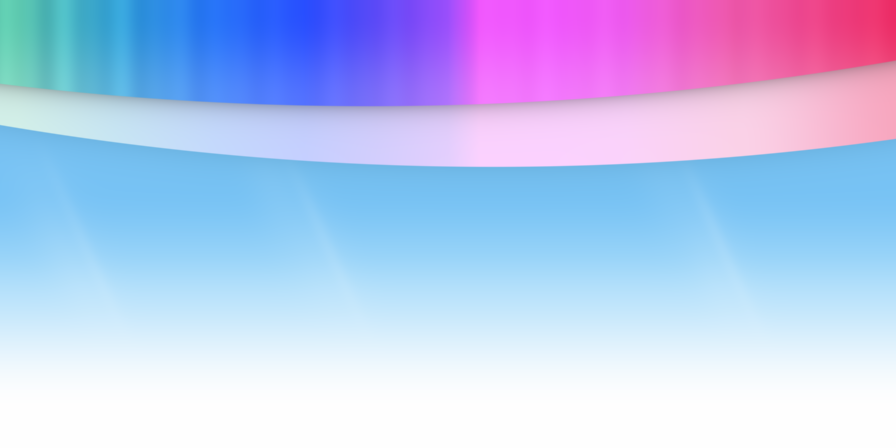
This background is drawn by a Shadertoy shader. Its source:

```glsl
// A vivid spectrum band with a pale, curved border above a blue sky that fades
// to white. Two parabolas cut the layers; smooth ramps colour them, and layered
// sines and slanted gaussians add faint streaks of light.

// Adds the next colour of a horizontal ramp between positions a and b
vec3 blend(vec3 base, vec3 next, float a, float b, float x) {
    return mix(base, next, clamp((x - a) / (b - a), 0.0, 1.0));
}

vec3 spectrum(float x) {
    vec3 col = vec3(0.36, 0.78, 0.68);
    col = blend(col, vec3(0.20, 0.63, 0.84), 0.02, 0.13, x);
    col = blend(col, vec3(0.15, 0.45, 0.97), 0.13, 0.24, x);
    col = blend(col, vec3(0.16, 0.31, 1.00), 0.24, 0.34, x);
    col = blend(col, vec3(0.36, 0.29, 0.97), 0.34, 0.42, x);
    col = blend(col, vec3(0.60, 0.30, 0.98), 0.42, 0.50, x);
    col = blend(col, vec3(0.94, 0.34, 0.99), 0.50, 0.535, x);
    col = blend(col, vec3(0.93, 0.36, 0.92), 0.62, 0.72, x);
    col = blend(col, vec3(0.93, 0.34, 0.66), 0.70, 0.82, x);
    return blend(col, vec3(0.93, 0.18, 0.40), 0.83, 1.0, x);
}

// Depth of a hanging arc, measured down from the top edge
float arc(float x, float lowest, float centre, float bend) {
    float dx = x - centre;
    return lowest - bend * dx * dx;
}

// Faint slanted rays, each made of one wide and one narrow strand
float skyRays(float x, float depth) {
    float light = 0.0;
    for (int i = 0; i < 3; i++) {
        float k = float(i);
        float dx = x - (0.06 + 0.185 * k + 0.085 * k * k) - 0.22 * (depth - 0.48);
        float wide = exp(-pow(dx / 0.035, 2.0));
        float thin = exp(-pow((dx - 0.02) / 0.009, 2.0));
        light += 0.10 * wide + 0.07 * thin;
    }
    float wisps = 0.5 + 0.5 * sin(x * 47.0 - depth * 11.0 + 2.0 * sin(x * 13.0 + depth * 5.0));
    light *= 0.75 + 0.35 * wisps;
    return light * smoothstep(0.28, 0.48, depth) * (1.0 - smoothstep(0.60, 0.82, depth));
}

void mainImage(out vec4 fragColor, in vec2 fragCoord) {
    vec2 uv = fragCoord / iResolution.xy;
    float depth = 1.0 - uv.y;
    float soft = 1.0 / iResolution.y;
    float bandGap = depth - arc(uv.x, 0.237, 0.412, 0.295);
    float borderGap = depth - arc(uv.x, 0.3725, 0.55, 0.309);

    // Sky fading to white, darker just under the border
    vec3 sky = mix(vec3(0.47, 0.765, 0.96), vec3(0.66, 0.86, 0.98), smoothstep(0.42, 0.67, depth));
    sky = mix(sky, vec3(0.995), smoothstep(0.56, 0.91, depth));
    sky = mix(sky, vec3(1.0), skyRays(uv.x, depth));
    sky *= 1.0 - vec3(0.09, 0.07, 0.07) * exp(-max(borderGap, 0.0) / 0.035);

    // Vivid band, lighter toward its lower edge
    vec3 hue = spectrum(uv.x);
    float streaks = sin(uv.x * 105.0) + 0.6 * sin(uv.x * 187.0 + 1.0);
    float streakFade = mix(0.035, 0.008, smoothstep(0.05, 0.30, uv.x));
    vec3 band = mix(hue, vec3(1.0), 0.20 * smoothstep(0.03, 0.24, depth));
    band += streaks * streakFade * vec3(0.7, 1.0, 0.7);

    // Pale border shaded by the band above it
    vec3 border = mix(hue, vec3(1.0), mix(0.73, 0.58, smoothstep(0.82, 1.0, uv.x)));
    border *= 1.0 - 0.24 * exp(-max(bandGap, 0.0) / 0.022);

    vec3 col = mix(band, border, smoothstep(-soft, soft, bandGap));
    col = mix(col, sky, smoothstep(-soft, soft, borderGap));
    fragColor = vec4(clamp(col, 0.0, 1.0), 1.0);
}
```
